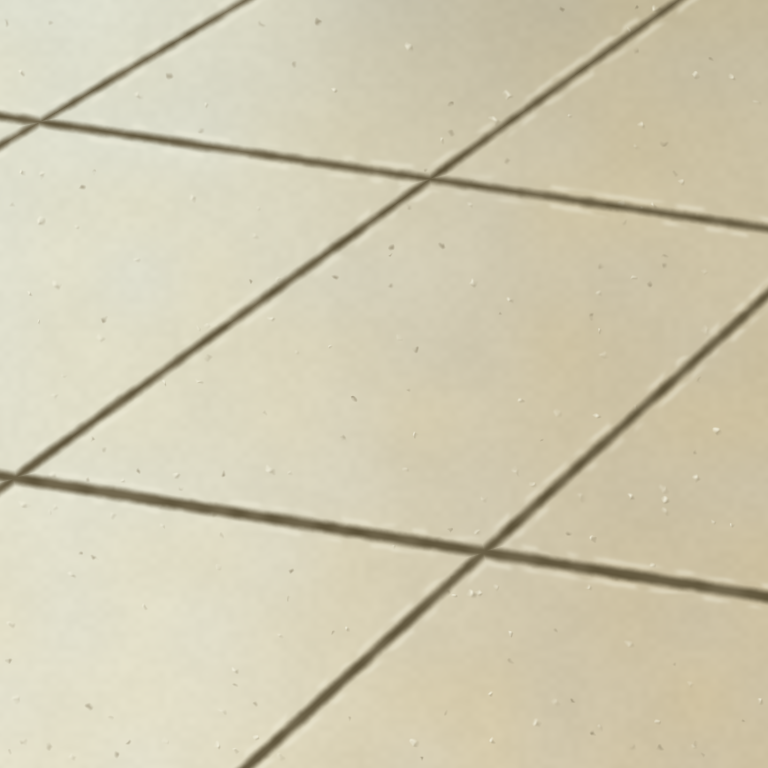
Write a WebGL 1 fragment shader that draws this texture.

```glsl
precision highp float;

uniform vec2 u_resolution;

// Perspective plane: tile coordinate = dot(row, p) / dot(DEPTH_ROW, p)
const vec3 ACROSS_ROW = vec3(1.172, -1.982, 1.606);
const vec3 DOWN_ROW = vec3(-0.275, -1.880, 1.5956);
const vec3 DEPTH_ROW = vec3(-0.028, -0.315, 1.0);

const vec3 PALE_STONE = vec3(0.880, 0.872, 0.792);
const vec3 WARM_STONE = vec3(0.804, 0.760, 0.642);
const vec3 GROUT_COLOR = vec3(0.390, 0.350, 0.250);
const vec3 GLINT_COLOR = vec3(0.95, 0.94, 0.87);
const vec3 PIT_COLOR = vec3(0.55, 0.51, 0.41);

const float GROUT_HALF_WIDTH = 0.0122; // in tile units
const float GROUT_SOFTNESS = 0.0046;
const float GROUT_WOBBLE = 0.0028;
const float RIM_OFFSET = 0.0075;
const float RIM_STRENGTH = 0.36;
const float TILE_VARIATION = 0.010;
const float MOTTLE = 0.026;
const float GRAIN = 0.017;
const float SPECK_CELLS = 15.0;
const float SPECK_CHANCE = 0.17;
const float SPECK_RADIUS = 0.0042;

float hash(vec2 p) {
  vec3 q = fract(vec3(p.xyx) * 0.1031);
  q += dot(q, q.yzx + 33.33);
  return fract((q.x + q.y) * q.z);
}

float noise(vec2 p) {
  vec2 i = floor(p);
  vec2 f = fract(p);
  f = f * f * (3.0 - 2.0 * f);
  return mix(mix(hash(i), hash(i + vec2(1.0, 0.0)), f.x),
             mix(hash(i + vec2(0.0, 1.0)), hash(i + 1.0), f.x), f.y);
}

float fbm(vec2 p) {
  float sum = 0.0;
  float gain = 0.5;
  for (int i = 0; i < 4; i++) {
    sum += gain * noise(p);
    p = p * 2.03 + 17.3;
    gain *= 0.5;
  }
  return sum / 0.9375;
}

// Signed canvas distance from the edge of the nearest joint
float jointDistance(float coord, vec3 row, float depth) {
  float slope = length(row.xy - coord * DEPTH_ROW.xy) / depth;
  return (abs(fract(coord + 0.5) - 0.5) - GROUT_HALF_WIDTH) / slope;
}

// Irregular chips: x is bright glints, y is dark pits
vec2 specks(vec2 uv, float pixel) {
  vec2 marks = vec2(0.0);
  vec2 warped = uv + 0.005 * (vec2(noise(uv * 170.0), noise(uv * 170.0 + 41.0)) - 0.5);
  for (int i = 0; i < 3; i++) {
    float layer = float(i);
    float cells = SPECK_CELLS + 5.0 * layer;
    vec2 grid = warped * cells;
    vec2 cell = floor(grid) + 57.0 * layer;
    vec2 center = 0.2 + 0.6 * vec2(hash(cell + 3.1), hash(cell + 8.7));
    vec2 offset = (fract(grid) - center) / cells;
    float bright = step(0.45, hash(cell + 21.4));
    float radius = SPECK_RADIUS * mix(0.5, 1.1, hash(cell + 5.9));
    float present = step(hash(cell), SPECK_CHANCE) * mix(0.2, 0.85, hash(cell + 13.0));
    float body = 1.0 - smoothstep(0.0, radius + pixel, length(offset));
    float shade = 1.0 - smoothstep(0.0, radius + pixel,
                                   length(offset - radius * vec2(0.9, -0.8)));
    marks = max(marks, present * vec2(body * bright, mix(body, 0.6 * shade, bright)));
  }
  return marks;
}

void main() {
  vec2 uv = gl_FragCoord.xy / u_resolution;
  float pixel = 1.0 / min(u_resolution.x, u_resolution.y);
  vec3 p = vec3(uv, 1.0);
  float depth = dot(DEPTH_ROW, p);
  vec2 tile = vec2(dot(ACROSS_ROW, p), dot(DOWN_ROW, p)) / depth;

  // Stone lit from the left, greyer toward the far side
  float clouds = fbm(uv * 4.0) - 0.5;
  float warmth = smoothstep(0.08, 0.88, uv.x + 0.12 * clouds + 0.06 * (uv.y - 0.5));
  vec3 color = mix(PALE_STONE, WARM_STONE, warmth);
  color += vec3(-0.016, -0.002, 0.010) * (uv.y - 0.4);
  color -= 0.035 * smoothstep(0.72, 1.05, uv.y) * smoothstep(0.25, 0.6, uv.x);

  // Tile differences, tinted mottling and fine grain
  color += TILE_VARIATION * (hash(floor(tile) + 11.0) - 0.5);
  color += MOTTLE * (fbm(uv * 15.0 + 5.0) - 0.5);
  color += vec3(0.3, -0.1, -1.0) * MOTTLE * (noise(uv * 11.0 + 31.0) - 0.5);
  color += GRAIN * (noise(uv * vec2(100.0, 115.0)) - 0.5);

  vec2 chips = specks(uv, pixel);
  color = mix(color, PIT_COLOR, 0.75 * chips.y);
  color = mix(color, GLINT_COLOR, chips.x);

  // Soft uneven joints with broken light rims
  float joint = min(jointDistance(tile.x, ACROSS_ROW, depth),
                    jointDistance(tile.y, DOWN_ROW, depth));
  joint += GROUT_WOBBLE * (fbm(uv * 60.0) - 0.5);
  float rimOffset = (joint - RIM_OFFSET) / 0.0038;
  float rim = exp(-rimOffset * rimOffset) * smoothstep(0.25, 0.75, noise(uv * 55.0));
  color = mix(color, GLINT_COLOR, RIM_STRENGTH * rim);
  float softness = GROUT_SOFTNESS + 0.5 * pixel;
  float grout = 1.0 - smoothstep(-softness, softness, joint);
  vec3 groutColor = GROUT_COLOR + 0.10 * (noise(uv * 45.0 + 9.0) - 0.5);
  color = mix(color, groutColor, 0.97 * grout);

  gl_FragColor = vec4(clamp(color, 0.0, 1.0), 1.0);
}
```
